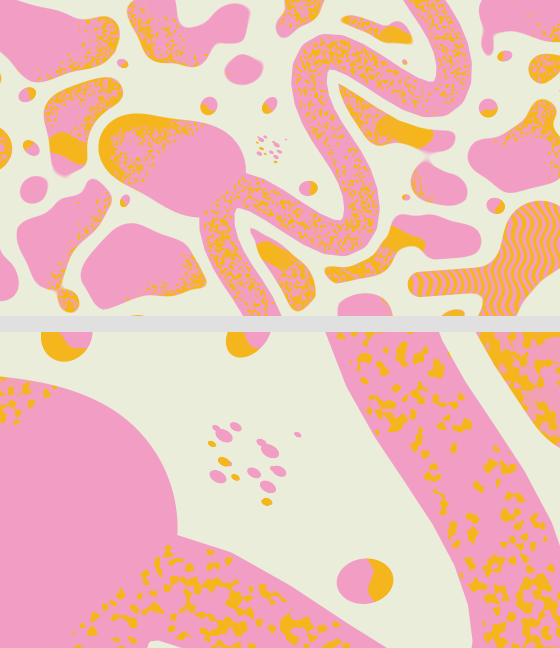
Top, the full canvas; bottom, a detail of the centre.
Reproduce this pattern procedurally as a Shadertoy shader.

```glsl
// Retro liquid pattern: pink blobs, a winding speckled ribbon and gold stripes on cream.
const vec3 CREAM = vec3(0.92, 0.93, 0.86);
const vec3 PINK = vec3(0.95, 0.62, 0.77);
const vec3 SALMON = vec3(0.95, 0.65, 0.57);
const vec3 GOLD = vec3(0.96, 0.71, 0.11);
const float TAU = 6.2832;
const float CELL = 0.36;       // spacing of the scattered blobs
const float GAP = 0.035;       // cream gutter between shapes
const float RIBBON_RADIUS = 0.056;
const float GRAINS = 135.0;    // speckles per canvas height
const float DROP_CELL = 0.15;
const vec2 CONFETTI = vec2(0.86, 0.53);
const int RIBBON = 0, BEAN = 1, POOL = 2, BLOB = 3;

struct Ink { float dist; vec2 local; float seed; int kind; };

vec2 hash2(vec2 p) {
  vec3 a = fract(p.xyx * vec3(0.1031, 0.1030, 0.0973));
  a += dot(a, a.yzx + 33.33);
  return fract((a.xx + a.yz) * a.zy);
}
float smin(float a, float b, float k) {
  float h = max(k - abs(a - b), 0.0) / k;
  return min(a, b) - h * h * k * 0.25;
}
float smax(float a, float b, float k) { return -smin(-a, -b, k); }
vec2 turn(vec2 p, float a) { return mat2(cos(a), sin(a), -sin(a), cos(a)) * p; }
float cover(float d) { return clamp(0.5 - d * iResolution.y, 0.0, 1.0); }

// Distance to a segment and position along it
vec2 segment(vec2 p, vec2 a, vec2 b) {
  vec2 ab = b - a;
  float h = clamp(dot(p - a, ab) / dot(ab, ab), 0.0, 1.0);
  return vec2(length(p - a - ab * h), h);
}

// Meandering ribbon
vec2 path(float t) {
  float u = TAU * (t - 0.23) / 0.43;
  return vec2(1.4 - 0.68 * t + 0.15 * cos(u + 0.8),
    1.05 - 1.02 * t - 0.1 * cos(u) + 0.1 * sin(u) - 0.03 * cos(2.0 * u));
}
vec2 ribbon(vec2 p, int steps) {
  vec2 best = vec2(9.0, 0.0), a = path(0.0);
  for (int i = 1; i <= steps; i++) {
    vec2 b = path(float(i) / float(steps)), s = segment(p, a, b);
    if (s.x < best.x) best = vec2(s.x, (float(i - 1) + s.y) / float(steps));
    a = b;
  }
  return best - vec2(RIBBON_RADIUS, 0.0);
}

// Large shapes
Ink heroes(vec2 p, int steps) {
  vec2 r = ribbon(p, steps), q = p - vec2(0.53, 0.49);
  Ink ink = Ink(r.x, vec2(r.y, 0.0), 0.5, RIBBON);
  float bean = smin(length(q - vec2(-0.12, 0.045)) - 0.098, length(q - vec2(0.1, -0.03)) - 0.148, 0.2);
  if (bean < ink.dist) ink = Ink(bean, q / 0.24, 0.5, BEAN);
  float arm = segment(p, vec2(1.33, 0.1), vec2(1.6, 0.12)).x - 0.04;
  float leg = segment(p, vec2(1.62, 0.1), vec2(1.55, -0.05)).x - 0.055;
  float pool = smin(length(p - vec2(1.71, 0.25)) - 0.115, smin(arm, leg, 0.06), 0.12);
  if (pool < ink.dist) ink = Ink(pool, p, 0.5, POOL);
  return ink;
}

// Bent chain of lobes, about one unit in half length
float lobes(vec2 q, float seed) {
  float d = 9.0;
  for (int i = -2; i <= 2; i++) {
    float s = float(i) * 0.45;
    vec2 c = vec2(s, 0.38 * sin(s * 2.8 + seed * TAU));
    d = smin(d, length(q - c) - 0.39 - 0.15 * sin(s * 3.0 + seed * 40.0), 0.3);
  }
  return d;
}

// Scattered blobs, clear of each other and of the large shapes
Ink scene(vec2 p) {
  Ink hero = heroes(p, 48), ink = Ink(9.0, vec2(0.0), 0.0, BLOB);
  float second = 9.0;
  for (int k = 0; k < 9; k++) {
    vec2 id = floor(p / CELL) + vec2(k % 3 - 1, k / 3 - 1);
    vec2 h = hash2(id + 17.0), g = hash2(id + 71.0);
    vec2 centre = (id + 0.5 + 0.35 * (h - 0.5)) * CELL;
    if (length(p - centre) > 0.42) continue;
    float room = min(heroes(centre, 16).dist, length(centre - CONFETTI) - 0.07);
    float size = mix(0.15, 0.25, g.x) * smoothstep(-0.04, 0.06, room);
    if (size < 0.02) continue;
    float d = lobes(turn(p - centre, h.x * TAU) / size, g.y) * size;
    second = min(second, max(d, ink.dist));
    if (d < ink.dist) ink = Ink(d, (p - centre) / size, g.y, BLOB);
  }
  ink.dist = smax(ink.dist, 0.5 * (ink.dist - second + GAP), 0.03);
  ink.dist = smax(ink.dist, GAP - min(hero.dist, length(p - CONFETTI) - 0.05), 0.04);
  if (hero.dist < ink.dist) return hero;
  return ink;
}

// Soft cellular flakes
float speckle(vec2 p, float density) {
  vec2 g = p * GRAINS, lit = vec2(0.0);
  for (int k = 0; k < 9; k++) {
    vec2 id = floor(g) + vec2(k % 3 - 1, k / 3 - 1), v = g - id - hash2(id);
    lit += exp(-12.0 * dot(v, v)) * vec2(step(hash2(id + 5.0).x, density), 1.0);
  }
  return smoothstep(0.3, 0.7, lit.x / max(lit.y, 1e-6));
}
vec3 stripes(vec2 p, float period) {
  float x = p.x + 0.3 * p.y + 0.011 * sin(p.y * 55.0 + p.x * 8.0) + 0.03 * sin(p.x * 9.0 - p.y * 13.0);
  return mix(PINK, GOLD, smoothstep(-0.4, 0.4, sin(TAU * x / period)));
}

vec3 tint(Ink ink, vec2 p) {
  float depth = -ink.dist, t = ink.local.x;
  bool bean = ink.kind == BEAN;
  if (ink.kind == POOL) return stripes(p, 0.027);
  if (ink.kind == BLOB && ink.seed < 0.1) return stripes(p, 0.055);
  if (ink.kind == RIBBON) {
    float drift = 0.32 + 0.12 * sin(t * 23.0) + 0.08 * sin(t * 51.0 + p.x * 9.0);
    return mix(PINK, GOLD, speckle(p, drift * smoothstep(0.0, 0.025, depth)));
  }
  // Gold rim on one side, breaking into speckles
  vec2 side = bean ? vec2(-0.7, 0.7) : turn(vec2(0.0, 1.0), 2.5 * sin(ink.seed * 50.0));
  float rim = 1.0 - smoothstep(0.0, bean ? 0.09 : 0.06, depth);
  float density = rim * smoothstep(-0.1, 0.6, dot(ink.local, side)) * (bean ? 1.3 : 0.75);
  vec3 base = ink.seed < 0.24 ? SALMON : PINK;
  if (ink.seed > 0.84) base = mix(PINK, GOLD,
    cover(0.2 * (length(ink.local * vec2(1.0, 1.9) + 0.1 * sin(ink.local.yx * 9.0)) - 0.4)));
  base = mix(base, SALMON, 0.7 * min(density, 1.0));
  return mix(base, GOLD, speckle(p, density));
}

void mainImage(out vec4 fragColor, in vec2 fragCoord) {
  vec2 p = fragCoord / iResolution.y;
  Ink ink = scene(p);
  vec3 colour = mix(CREAM, tint(ink, p), cover(ink.dist));
  // Small drops in free space, half dipped in gold
  vec2 id = floor(p / DROP_CELL), h = hash2(id + 31.0);
  vec2 centre = (id + 0.5 + 0.4 * (h - 0.5)) * DROP_CELL, q = turn(p - centre, h.y * TAU);
  if (length(q) < 0.035) {
    float radius = min(0.03, min(scene(centre).dist, length(centre - CONFETTI) - 0.07) - 0.012);
    vec3 dipped = mix(GOLD, PINK, cover(q.x - 0.2 * radius - 0.004 * sin(q.y * 150.0)));
    float drop = length(q * vec2(1.0, 1.0 + 0.5 * h.x)) - radius;
    if (radius > 0.007) colour = mix(colour, dipped, cover(drop));
  }
  // Confetti burst
  for (int i = 0; i < 18; i++) {
    vec2 a = hash2(vec2(i, 3)), b = hash2(vec2(i, 8));
    vec2 v = turn(p - CONFETTI - turn(vec2(0.055 * sqrt(a.x), 0.0), a.y * TAU), 0.5);
    float fleck = length(v * vec2(1.0, 1.6)) - mix(0.004, 0.011, b.x);
    colour = mix(colour, b.y < 0.3 ? GOLD : PINK, cover(fleck));
  }
  fragColor = vec4(colour, 1.0);
}
```
